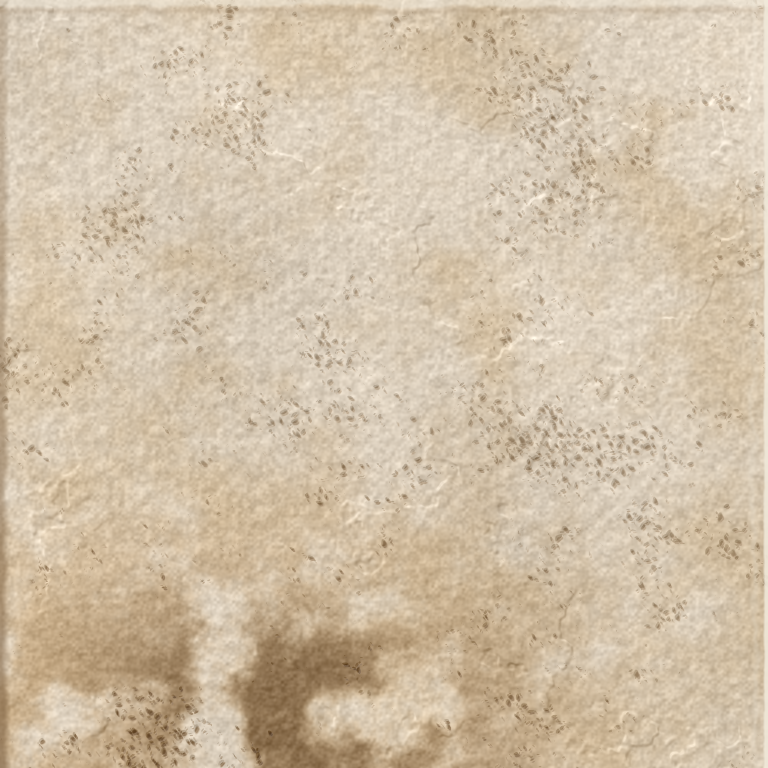
A Shadertoy shader for this texture:

```glsl
// A weathered stone tile: cream ground with warm tan clouds and a brown stain
// at the foot. Clustered pits and chipped layers form a height field that is
// lit from the upper left; worn rims frame the tile.

const vec3 CREAM = vec3(0.865, 0.816, 0.745);
const vec3 TAN   = vec3(0.800, 0.712, 0.580);
const vec3 OCHRE = vec3(0.765, 0.640, 0.470);
const vec3 BROWN = vec3(0.500, 0.390, 0.265);
const vec3 RIM_LIGHT = vec3(0.940, 0.910, 0.850);
const vec3 PIT_TINT  = vec3(0.660, 0.590, 0.500);

const vec2  TO_LIGHT = vec2(-0.6, 0.8);
const float LIGHT_STEP = 0.0032;   // distance between the two height samples
const float RELIEF = 0.20;         // strength of the lit slopes
const float PIT_SIZE = 0.36;       // largest pit radius, in cells
const float COARSE_PITS = 92.0;    // cells across the tile
const float FINE_PITS = 150.0;
const float GRAIN = 0.085;

float hash(vec2 p) {
    return fract(sin(dot(p, vec2(127.1, 311.7))) * 43758.5453);
}

float noise(vec2 p) {
    vec2 i = floor(p), f = fract(p);
    f = f * f * (3.0 - 2.0 * f);
    float low  = mix(hash(i), hash(i + vec2(1, 0)), f.x);
    float high = mix(hash(i + vec2(0, 1)), hash(i + vec2(1, 1)), f.x);
    return mix(low, high, f.y);
}

float fbm(vec2 p, int octaves) {
    float sum = 0.0, total = 0.0, amp = 0.5;
    for (int i = 0; i < octaves; i++) {
        sum += amp * noise(p);
        total += amp;
        amp *= 0.55;
        p = mat2(1.6, 1.2, -1.2, 1.6) * p + 13.7;
    }
    return sum / total;
}

// Soft elliptical patch
float blob(vec2 p, vec2 centre, vec2 radius) {
    vec2 d = (p - centre) / radius;
    return exp(-dot(d, d));
}

// Depth of scattered, randomly turned oval pits
float pits(vec2 p, float cells, float density) {
    vec2 q = p * cells;
    float depth = 0.0;
    for (int y = -1; y <= 1; y++)
    for (int x = -1; x <= 1; x++) {
        vec2 cell = floor(q) + vec2(x, y);
        vec2 d = q - cell - vec2(hash(cell), hash(cell + 17.3));
        float a = 6.2832 * hash(cell + 41.7);
        d = mat2(cos(a), -sin(a), sin(a), cos(a)) * d * vec2(0.75, 1.25);
        float grown = clamp(3.0 * (density - hash(cell + 71.9)), 0.0, 1.0);
        float size = PIT_SIZE * grown * (0.55 + 0.45 * hash(cell + 93.1));
        float pit = 1.0 - smoothstep(size * 0.5, size + 0.12, length(d));
        depth = max(depth, pit * smoothstep(0.0, 0.2, size));
    }
    return depth;
}

float allPits(vec2 p, float density) {
    vec2 bent = p + 0.003 * (vec2(noise(p * 160.0), noise(p * 160.0 + 50.0)) - 0.5);
    return max(pits(bent, COARSE_PITS, density),
               0.65 * pits(bent + 3.1, FINE_PITS, density * 0.85));
}

// Chipped layers and fine roughness
float surface(vec2 p, float chipped) {
    float layer = smoothstep(0.49, 0.54, fbm(p * 10.0 + 4.0, 5));
    return 0.75 * chipped * layer + 1.3 * fbm(p * 65.0, 3);
}

void mainImage(out vec4 fragColor, in vec2 fragCoord) {
    vec2 p = fragCoord / iResolution.xy;

    // Where pits gather
    float clusters = 0.9 * blob(p, vec2(0.36, 0.16), vec2(0.26, 0.13))
                   + 0.35 * blob(p, vec2(0.40, 0.50), vec2(0.32, 0.13))
                   + 0.45 * blob(p, vec2(0.84, 0.84), vec2(0.15, 0.17))
                   + 0.30 * blob(p, vec2(0.50, 0.76), vec2(0.22, 0.14));
    float density = 0.06 + 2.0 * (fbm(p * 7.0 + 21.0, 4) - 0.5)
                  + 1.5 * (fbm(p * 24.0, 3) - 0.5) + 0.42 * clusters;
    density = clamp(density, 0.0, 0.75);

    // Clouds of colour
    float cloud = fbm(p * 5.0 + 8.0, 5);
    float mottle = fbm(p * 14.0 + 31.0, 5);
    float foot = (1.0 - smoothstep(0.05, 0.52, p.y + 0.2 * (cloud - 0.5)))
               * (1.0 - smoothstep(0.50, 0.95, p.x + 0.2 * (mottle - 0.5)));
    float stain = blob(p, vec2(0.42, 0.03), vec2(0.23, 0.13))
                + 0.6 * blob(p, vec2(0.30, 0.14), vec2(0.20, 0.09));
    vec3 color = mix(CREAM, TAN, 0.75 * smoothstep(0.38, 0.72, 0.6 * cloud + 0.4 * mottle));
    color = mix(color, OCHRE, 0.75 * foot * smoothstep(0.2, 0.65, mottle));
    color = mix(color, BROWN, 0.85 * clamp(stain, 0.0, 1.0) * smoothstep(0.34, 0.66, mottle));
    color += 0.09 * (fbm(p * 3.0 + 60.0, 3) - 0.5);

    // Pits and slopes under the light
    float chipped = smoothstep(0.44, 0.60, fbm(p * 6.0 + 77.0, 3));
    vec2 away = p - TO_LIGHT * LIGHT_STEP;
    float depth = allPits(p, density);
    float slope = depth - allPits(away, density)
                + surface(away, chipped) - surface(p, chipped);
    color *= mix(vec3(1.0), PIT_TINT, depth * (0.75 + 0.45 * foot));
    color += RELIEF * clamp(slope, -0.7, 0.6) * vec3(0.90, 0.95, 1.0);

    // Fine grain
    color += GRAIN * (noise(p * 250.0) + 0.7 * noise(p * 125.0 + 9.0) - 0.85);

    // Worn rims
    float wobble = 0.008 * (fbm(p * 35.0, 3) - 0.5);
    float left = 1.0 - smoothstep(0.002, 0.014, p.x + wobble);
    float right = 1.0 - smoothstep(0.003, 0.007, 1.0 - p.x + 0.3 * wobble);
    float top = 1.0 - smoothstep(0.005, 0.011, 1.0 - p.y + wobble);
    float groove = exp(-pow((1.0 - p.y + wobble - 0.014) / 0.004, 2.0));
    float bevel = exp(-pow((1.0 - p.x + 2.0 * wobble - 0.018) / 0.004, 2.0));
    color = mix(color, BROWN, left * mix(0.65, 0.25, p.y) + 0.16 * groove);
    color = mix(color, RIM_LIGHT, clamp(0.9 * right + 0.5 * top + 0.25 * bevel, 0.0, 1.0));

    fragColor = vec4(clamp(color, 0.0, 1.0), 1.0);
}
```
